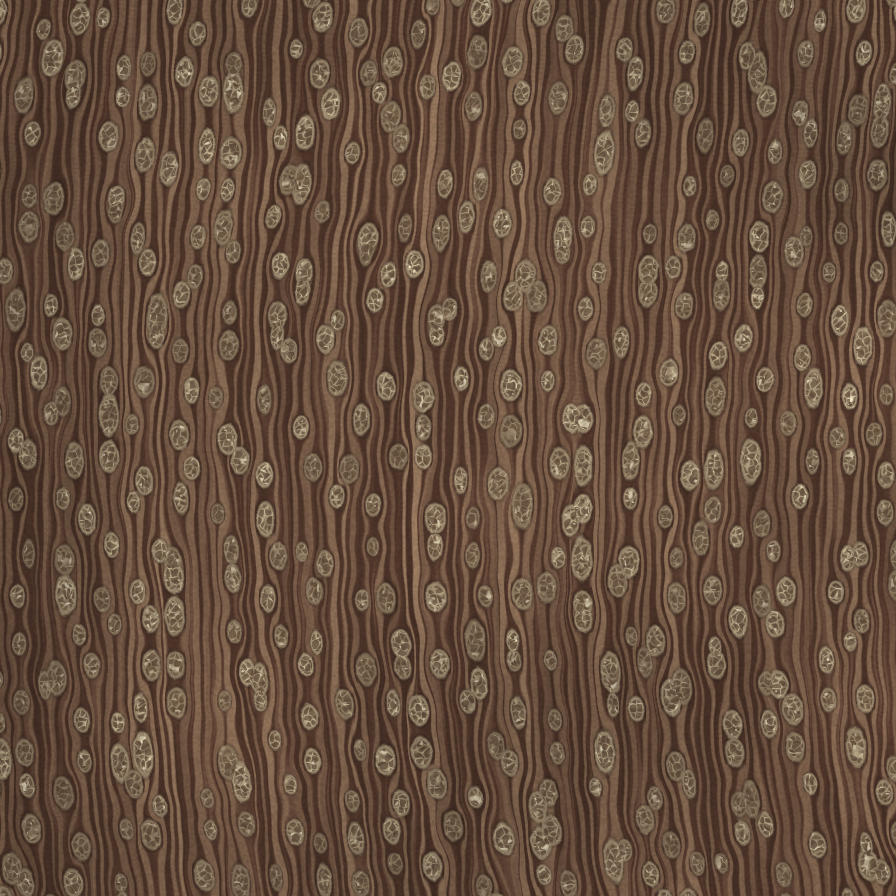
Reproduce this texture procedurally as a Shadertoy shader.

```glsl
// End grain of a hardwood: tan rays run upward through dark fibre tissue
// and bend around scattered oval pores. Pores are jittered on a grid; each
// one pushes the ray coordinate aside and is filled with a pale cell web.

#define RAYS 74.0
#define PORE_GRID 22.0
#define PORE_SHARE 0.93
#define PORE_SIZE vec2(0.0098, 0.0150)
#define BEND 0.10
#define PUSH_REACH 0.010
#define WEB_SCALE 125.0
#define FIBRE_DARK vec3(0.285, 0.193, 0.152)
#define RAY_TAN vec3(0.540, 0.430, 0.335)
#define PORE_BROWN vec3(0.350, 0.270, 0.205)
#define PORE_PALE vec3(0.740, 0.680, 0.555)
#define GLINT vec3(0.930, 0.900, 0.780)

float hash(vec2 p) {
    return fract(sin(dot(p, vec2(127.1, 311.7))) * 43758.5453);
}

vec2 hash2(vec2 p) {
    return vec2(hash(p), hash(p + 57.3));
}

float noise(vec2 p) {
    vec2 i = floor(p), f = fract(p);
    f = f * f * (3.0 - 2.0 * f);
    return mix(mix(hash(i), hash(i + vec2(1, 0)), f.x),
               mix(hash(i + vec2(0, 1)), hash(i + vec2(1, 1)), f.x), f.y);
}

// Distance between the two nearest cell points: zero on the cell walls
float cellWall(vec2 p) {
    vec2 cell = floor(p);
    float near1 = 9.0, near2 = 9.0;
    for (int j = -1; j <= 1; j++)
    for (int i = -1; i <= 1; i++) {
        vec2 c = cell + vec2(i, j);
        float d = length(c + hash2(c) - p);
        near2 = min(near2, max(near1, d));
        near1 = min(near1, d);
    }
    return near2 - near1;
}

// Returns x pushed aside by nearby pores; the nearest pore goes to
// pore = (relative radius, brightness, half width, seed)
float bendAroundPores(vec2 p, out vec4 pore) {
    pore = vec4(9.0, 0.0, 0.01, 0.0);
    float push = 0.0;
    vec2 cell = floor(p * PORE_GRID);
    for (int j = -1; j <= 1; j++)
    for (int i = -1; i <= 1; i++) {
        vec2 c = cell + vec2(i, j);
        if (hash(c + 3.7) > PORE_SHARE) continue;
        vec2 centre = (c + mix(vec2(0.12), vec2(0.88), hash2(c))) / PORE_GRID;
        centre.x = round(centre.x * RAYS) / RAYS;
        float seed = hash(c + 19.1);
        vec2 radius = PORE_SIZE * mix(0.72, 1.22, hash(c + 8.2));
        radius.y *= 1.0 + 0.45 * smoothstep(0.6, 1.0, seed);
        vec2 d = p - centre;

        float fade = exp(-pow(d.y / (radius.y * 1.25), 2.0));
        float side = clamp(d.x / radius.x, -1.0, 1.0);
        push += side * radius.x * fade
              * exp(-max(abs(d.x) - radius.x, 0.0) / PUSH_REACH);

        float q = length(d / radius);
        q += 0.16 * (noise(p * 130.0 + seed * 40.0) - 0.5);
        if (q < pore.x) pore = vec4(q, hash(c + 31.4), radius.x, seed);
    }
    return p.x - push;
}

// Rays of varied width and strength over finely striped fibre
vec3 tissue(float x, float y) {
    float r = x * RAYS;
    float id = floor(r);
    float shift = 0.22 * (hash(vec2(id, 2.0)) - 0.5)
                + 0.18 * (noise(vec2(id * 7.3, y * 24.0)) - 0.5);
    float halfWidth = mix(0.13, 0.34, hash(vec2(id, 5.0)));
    float d = abs(fract(r) - 0.5 - shift);
    float ray = 1.0 - smoothstep(halfWidth - 0.10, halfWidth + 0.11, d);
    float strength = mix(0.45, 1.0, hash(vec2(id, 9.0)))
                   * mix(0.8, 1.1, noise(vec2(id * 3.1, y * 14.0)));
    float stripe = noise(vec2(r * 3.6, y * 9.0));
    vec3 fibre = FIBRE_DARK * mix(0.88, 1.16, stripe);
    fibre = mix(fibre, RAY_TAN, 0.30 * smoothstep(0.60, 0.95, stripe));
    return mix(fibre, RAY_TAN, ray * strength);
}

// Pale rim, brown cavities, bright walls and a few glints
vec3 poreFill(vec2 p, vec4 pore) {
    vec2 w = p + pore.w * 3.0 + 0.004 * noise(p * 170.0);
    float wall = 1.0 - smoothstep(0.04, 0.32, cellWall(w * WEB_SCALE));
    float cloud = noise(w * 260.0);
    float rim = 1.0 - smoothstep(0.06, 0.20, abs(pore.x - 0.88));
    float light = mix(0.55, 1.05, pore.y);
    float pale = 0.62 * wall * (0.4 + 0.8 * cloud) + 0.38 * cloud;
    vec3 col = mix(PORE_BROWN, PORE_PALE, max(pale, 0.62 * rim) * light);
    float glint = smoothstep(0.74, 0.96, noise(w * 210.0 + 11.0));
    return mix(col, GLINT, 0.75 * glint * light * (1.0 - rim));
}

void mainImage(out vec4 fragColor, in vec2 fragCoord) {
    vec2 uv = fragCoord / iResolution.xy;
    vec2 p = uv;
    p.x -= BEND * (uv.y - 0.5) * (uv.y - 0.5);
    p.x += 0.010 * (noise(uv * vec2(5.0, 6.0)) - 0.5);

    vec4 pore;
    float x = bendAroundPores(p, pore);
    vec3 col = tissue(x, p.y);

    // Thin dark seam around each pore, then the pore itself
    float soft = 0.0008 / pore.z + 0.7 / (iResolution.y * pore.z);
    col *= 1.0 - 0.22 * (1.0 - smoothstep(1.0, 1.25, pore.x));
    col = mix(poreFill(p, pore), col, smoothstep(1.0 - soft, 1.0 + soft, pore.x));

    // Broad shading and fine grain
    col *= mix(0.90, 1.10, noise(uv * vec2(4.0, 5.0) + 4.0));
    col *= mix(0.93, 1.07, noise(uv * 420.0));
    fragColor = vec4(col, 1.0);
}
```
